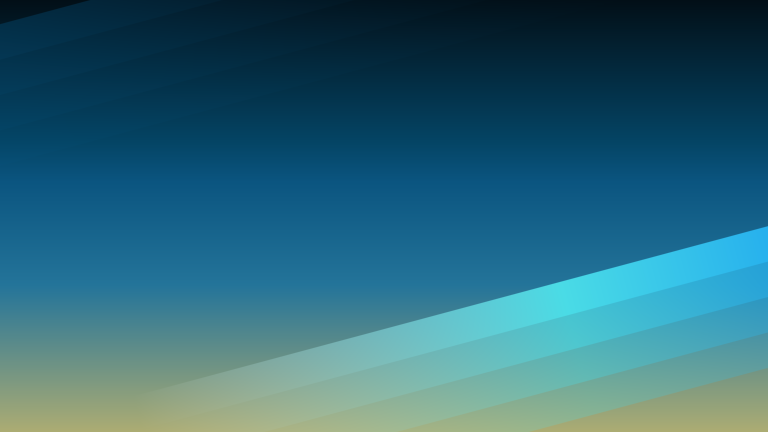
Give the GLSL for this background, as a WebGL 2 fragment shader.

```glsl
#version 300 es
precision highp float;
// Dusk sky gradient crossed by two groups of slanted, fading light bands.

uniform vec2 u_resolution;
out vec4 fragColor;

const float SLOPE = 0.268;        // rise of every band edge
const float BAND_STEP = 0.082;    // vertical distance between edges
const int BAND_COUNT = 4;

const vec3 NIGHT = vec3(0.008, 0.058, 0.090);
const vec3 DEEP_BLUE = vec3(0.016, 0.268, 0.395);
const vec3 OCEAN = vec3(0.042, 0.332, 0.500);
const vec3 HAZE = vec3(0.140, 0.455, 0.602);
const vec3 SAND = vec3(0.675, 0.675, 0.450);

const vec3 PALE = vec3(0.86, 0.88, 0.86);
const vec3 CYAN = vec3(0.29, 0.86, 0.90);
const vec3 AZURE = vec3(0.15, 0.69, 0.93);
const vec3 UPPER_BLUE = vec3(0.02, 0.345, 0.53);

float ramp(float start, float end, float value) {
    return clamp((value - start) / (end - start), 0.0, 1.0);
}

// Vertical sky, from the sandy horizon up to the night
vec3 skyColor(float height) {
    vec3 color = mix(SAND, HAZE, ramp(0.0, 0.34, height));
    color = mix(color, OCEAN, ramp(0.34, 0.58, height));
    color = mix(color, DEEP_BLUE, ramp(0.58, 0.67, height));
    return mix(color, NIGHT, ramp(0.67, 1.0, height));
}

// Smooth coverage of the area below a slanted edge
float below(float level, float edge, float softness) {
    return 1.0 - smoothstep(-softness, softness, level - edge);
}

// Full weight in the top band, one equal step less in each band below it
float bandWeight(float level, float topEdge, float softness) {
    float weight = below(level, topEdge, softness);
    for (int i = 1; i <= BAND_COUNT; i++) {
        float edge = topEdge - float(i) * BAND_STEP;
        weight -= below(level, edge, softness) / float(BAND_COUNT);
    }
    return weight;
}

// Light along a lower band: pale, then cyan, then azure
vec3 beamColor(float along) {
    vec3 color = mix(PALE, CYAN, ramp(0.32, 1.34, along));
    return mix(color, AZURE, ramp(1.34, 1.84, along));
}

void main() {
    vec2 point = gl_FragCoord.xy / u_resolution.y;
    float softness = 0.75 / u_resolution.y;
    float level = point.y - SLOPE * point.x;
    float along = dot(point, normalize(vec2(1.0, SLOPE)));

    vec3 color = skyColor(point.y);

    // Upper bands fade out to the right
    float upper = bandWeight(level, 0.944, softness);
    float upperFade = 0.35 * (1.0 - ramp(0.24, 1.70, along));
    color = mix(color, UPPER_BLUE, upper * upperFade);

    // Lower bands brighten to the right
    float lower = bandWeight(level, 0.0, softness);
    float lowerFade = ramp(0.32, 1.34, along);
    color = mix(color, beamColor(along), lower * lowerFade);

    fragColor = vec4(color, 1.0);
}
```
